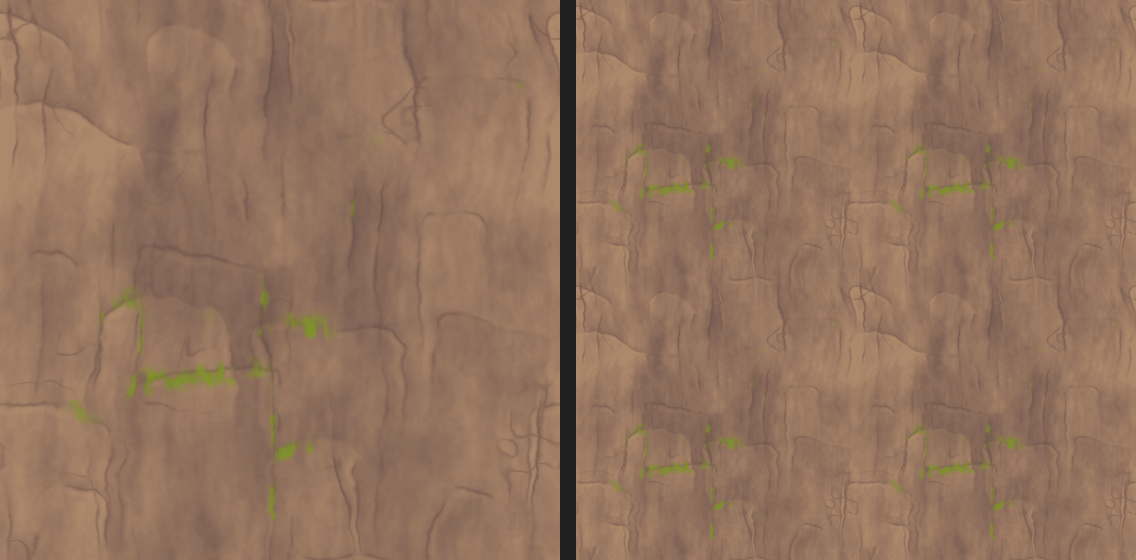
Left: one tile. Right: repeated 2 by 2.
Write a WebGL 1 fragment shader that draws this texture.

```glsl
precision highp float;
// Weathered brown cliff face: faded slabs with arched tops are layered over
// streaked wrapping noise, then cut by broken cracks and dotted with moss.
// Every noise lattice and every offset wraps, so the square tiles.
uniform vec2 u_resolution;

float hash(vec2 p) {
  vec3 q = fract(p.xyx * 0.1031);
  q += dot(q, q.yzx + 33.33);
  return fract((q.x + q.y) * q.z);
}

// Value noise with a whole number of cells across the tile.
float noise(vec2 uv, vec2 cells, float seed) {
  vec2 p = uv * cells, i = floor(p), f = p - i;
  f = f * f * f * (f * (f * 6.0 - 15.0) + 10.0);
  vec2 a = mod(i, cells) + seed * 17.3;
  vec2 b = mod(i + 1.0, cells) + seed * 17.3;
  return mix(mix(hash(a), hash(vec2(b.x, a.y)), f.x),
             mix(hash(vec2(a.x, b.y)), hash(b), f.x), f.y);
}

float fbm(vec2 uv, vec2 cells, float seed) {
  float sum = 0.0, gain = 0.533;
  for (int i = 0; i < 4; i++) {
    sum += gain * noise(uv, cells, seed + float(i));
    cells *= 2.0;
    gain *= 0.5;
  }
  return sum;
}

float line(float d, float width) {
  return exp(-d * d / (width * width));
}

void main() {
  vec2 uv = gl_FragCoord.xy / u_resolution;
  vec2 warp = vec2(fbm(uv, vec2(5.0), 1.0), fbm(uv, vec2(5.0), 7.0)) - 0.5;
  vec2 fray = vec2(fbm(uv, vec2(32.0), 103.0), fbm(uv, vec2(32.0), 109.0)) - 0.5;
  vec2 p = uv + warp * 0.05 + fray * 0.014;
  float ragged = smoothstep(0.25, 0.75, fbm(uv, vec2(56.0, 32.0), 13.0));
  float broken = smoothstep(0.36, 0.66, fbm(uv, vec2(14.0), 19.0));
  float damp = smoothstep(0.4, 0.7, noise(uv, vec2(6.0), 23.0));

  // Broad stains, vertical streaks and brushed blotches.
  float tone = 0.08 + (fbm(uv, vec2(3.0, 2.0), 29.0) - 0.5) * 2.1
             + (fbm(p, vec2(12.0, 2.0), 37.0) - 0.5) * 1.9
             + (fbm(p, vec2(18.0, 11.0), 61.0) - 0.5) * 1.2;
  float crack = 0.0, moss = 0.0;

  // Slabs: arched top, sides melting away towards the foot.
  for (int i = 0; i < 18; i++) {
    float k = float(i);
    float h1 = hash(vec2(k, 3.0)), h2 = hash(vec2(k, 11.0)), h3 = hash(vec2(k, 23.0));
    vec2 size = vec2(mix(0.04, 0.15, h1), mix(0.09, 0.24, h2));
    vec2 q = fract(p - k * vec2(0.7549, 0.5698) + 0.2) - 0.5;
    q.x += (h3 - 0.5) * 0.15 * q.y;
    float x = q.x / size.x;
    float top = size.y + size.x * (0.6 * (h2 - 0.5) * x - 0.4 * h3 * x * x);
    vec2 e = vec2(abs(q.x) - size.x, q.y - top) + 0.025;
    float d = min(max(e.x, e.y), 0.0) + length(max(e, 0.0)) - 0.025;
    float fade = smoothstep(-size.y, size.y * 0.4, q.y);
    float inside = smoothstep(0.005, -0.005, d) * fade;

    tone -= 0.35 * exp(-max(d, 0.0) / 0.018) * (fade - inside) * (0.3 + broken);
    tone = mix(tone, tone * 0.8 + (h3 - 0.43) * 1.5, inside * 0.75);
    tone += 0.35 * line(d + 0.011, 0.006) * fade * broken;
    crack = max(crack * (1.0 - 0.7 * inside), 0.55 * line(d, 0.0032) * fade * broken);

    // Moss clings to the damp parts of some top edges and thins out.
    float thick = mix(0.008, 0.024, h1 * h1) * (0.6 + 0.8 * ragged);
    float ledge = smoothstep(-0.04, 0.03, e.y - e.x) * smoothstep(0.2, 0.35, h2);
    float growth = line(d + 0.3 * thick, thick) * ledge * damp * (0.25 + 0.95 * ragged);
    moss = max(moss * (1.0 - 0.7 * inside), smoothstep(0.08, 1.0, growth));
  }

  // Long upright cracks, each shading the rock on one side.
  for (int i = 0; i < 14; i++) {
    float k = float(i);
    float h = hash(vec2(k, 41.0));
    float bend = (noise(vec2(0.0, uv.y), vec2(1.0, 4.0), 50.0 + k) - 0.5) * 0.04;
    float d = fract(p.x + bend - (k + 0.7 * h) / 14.0 + 0.5) - 0.5;
    float kept = smoothstep(0.35, 0.85, noise(vec2(0.0, uv.y), vec2(1.0, 5.0), 70.0 + k));
    tone -= 0.45 * kept * smoothstep(-0.004, 0.004, d) * exp(-abs(d) / 0.02);
    crack = max(crack, 0.75 * line(d, 0.0032) * kept * (0.2 + 0.8 * broken));
    float growth = line(d, 0.008) * kept * damp * step(0.5, h) * (0.2 + 0.9 * ragged);
    moss = max(moss, 0.8 * smoothstep(0.15, 1.0, growth));
  }

  // Chipped facets with crisp rims, thin drip streaks, fissures and grain.
  float chip = fbm(p, vec2(10.0, 7.0), 121.0);
  tone += (smoothstep(0.53, 0.56, chip) - smoothstep(0.47, 0.44, chip)) * 0.14;
  tone += (fbm(p, vec2(48.0, 7.0), 131.0) - 0.5) * 0.6;
  float fissure = line(fbm(p, vec2(4.0, 5.0), 91.0) - 0.5, 0.008);
  crack = max(crack, 0.5 * fissure * broken * smoothstep(0.4, 0.7, noise(uv, vec2(6.0), 97.0)));
  tone += (ragged - 0.5) * 0.24 + (noise(uv, vec2(120.0), 101.0) - 0.5) * 0.16;

  vec3 umber = vec3(0.49, 0.375, 0.33);
  vec3 clay = vec3(0.58, 0.45, 0.37);
  vec3 sand = vec3(0.67, 0.53, 0.415);
  vec3 rock = mix(clay, umber, clamp(-tone, 0.0, 1.1));
  rock = mix(rock, sand, clamp(tone, 0.0, 1.1));
  rock = mix(rock, vec3(0.40, 0.30, 0.275), crack * 0.75);
  vec3 green = mix(vec3(0.43, 0.46, 0.18), vec3(0.48, 0.59, 0.13), ragged);
  gl_FragColor = vec4(mix(rock, green, moss * 0.85), 1.0);
}
```
